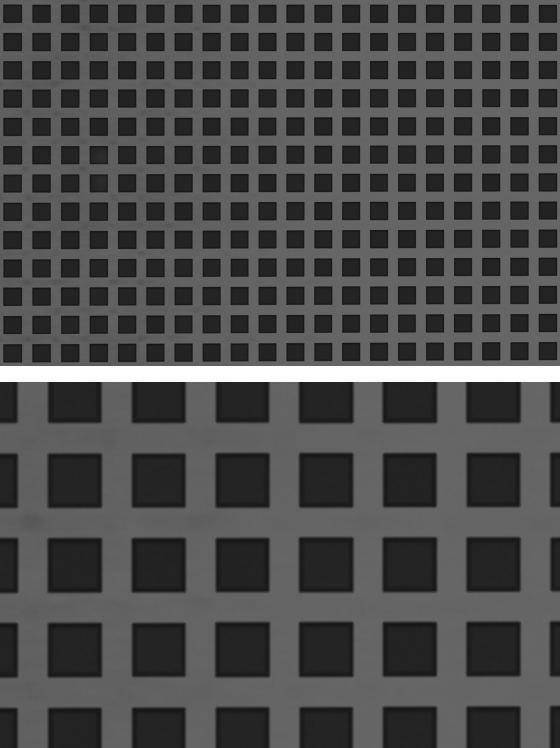
Top, the full canvas; bottom, a detail of the centre.
A Shadertoy shader for this pattern:

```glsl
// A grey plate pierced by a 20 by 13 grid of dark square holes.
// A slightly warped lattice is folded into one cell, where a box distance
// shapes the hole; smooth noise adds smudges, mostly on the left side.

const float PITCH_X = 0.0762;   // cell width in canvas heights
const float PITCH_Y = 0.07706;  // cell height in canvas heights
const float HOLE_HALF = 0.322;  // half side of a hole in cells
const float SOFTNESS = 0.026;   // half width of the blurred edge in cells

float hash(vec2 p) {
    vec3 q = fract(vec3(p.xyx) * 0.1031);
    q += dot(q, q.yzx + 33.33);
    return fract((q.x + q.y) * q.z);
}

float valueNoise(vec2 p) {
    vec2 i = floor(p), f = fract(p);
    f = f * f * (3.0 - 2.0 * f);
    float low = mix(hash(i), hash(i + vec2(1, 0)), f.x);
    float high = mix(hash(i + vec2(0, 1)), hash(i + vec2(1, 1)), f.x);
    return mix(low, high, f.y);
}

float fbm(vec2 p) {
    float sum = 0.0, weight = 0.5;
    for (int i = 0; i < 4; i++) {
        sum += weight * valueNoise(p);
        p = p * 2.03 + 17.3;
        weight *= 0.5;
    }
    return sum;
}

float roundedBox(vec2 p, float halfSide, float radius) {
    vec2 d = abs(p) - halfSide + radius;
    return length(max(d, 0.0)) + min(max(d.x, d.y), 0.0) - radius;
}

float softSpot(vec2 p, vec2 centre, vec2 size) {
    vec2 d = (p - centre) / size;
    return exp(-dot(d, d));
}

// Lens warp across the columns, slight tilt and spread of the rows.
vec2 latticeCoord(vec2 p) {
    float x = (p.x - 0.004) / PITCH_X;
    float u = x + 0.00044 * x * x - 0.000108 * x * x * x;
    float v = (p.y - 0.00016 * u) / (PITCH_Y - 0.000028 * u);
    return vec2(u, v + 0.5);
}

float plateShade(vec2 p, vec2 local) {
    float worn = 1.0 - smoothstep(-0.5, 0.2, p.x);
    float shade = mix(0.398, 0.372, worn);

    // Broad mottling and streaks drawn out along the bars
    shade += (fbm(p * 9.0 + 4.0) - 0.47) * mix(0.010, 0.035, worn);
    shade += (fbm(p * vec2(35.0, 130.0)) - 0.47) * mix(0.008, 0.030, worn);

    // Darker smudges gathered on the horizontal bars and crossings
    float bar = smoothstep(0.34, 0.46, abs(local.y));
    float crossing = bar * smoothstep(0.25, 0.48, abs(local.x));
    float smudge = smoothstep(0.35, 0.7, fbm(p * 22.0 + 31.0));
    shade -= (0.012 * bar + 0.022 * crossing) * smudge * (0.25 + worn);
    return shade;
}

float holeShade(float dist, vec2 local, vec2 cell) {
    float shade = mix(0.102, 0.139, smoothstep(0.025, 0.085, -dist));
    shade -= 0.012 * smoothstep(0.2, 0.3, local.y);
    return shade + 0.008 * (hash(cell + 5.0) - 0.5);
}

void mainImage(out vec4 fragColor, in vec2 fragCoord) {
    vec2 p = (fragCoord - 0.5 * iResolution.xy) / iResolution.y;
    vec2 lattice = latticeCoord(p);
    vec2 cell = floor(lattice);
    vec2 local = fract(lattice) - 0.5;

    // Each hole differs a little in size
    float halfSide = HOLE_HALF + 0.008 * (hash(cell + 40.0) - 0.5);
    float dist = roundedBox(local, halfSide, 0.025);
    float edge = max(SOFTNESS, 0.75 / (iResolution.y * PITCH_X));
    float plateMask = smoothstep(-edge, edge, dist);

    float shade = mix(holeShade(dist, local, cell), plateShade(p, local), plateMask);

    // Faint haze over two holes, then fine grain
    float haze = softSpot(p, vec2(-0.488, 0.07), vec2(0.022))
               + 0.8 * softSpot(p, vec2(-0.488, 0.006), vec2(0.018, 0.026));
    shade += haze * mix(0.040, 0.012, plateMask);
    shade += 0.006 * (valueNoise(p * 330.0) - 0.5);

    fragColor = vec4(vec3(shade), 1.0);
}
```
